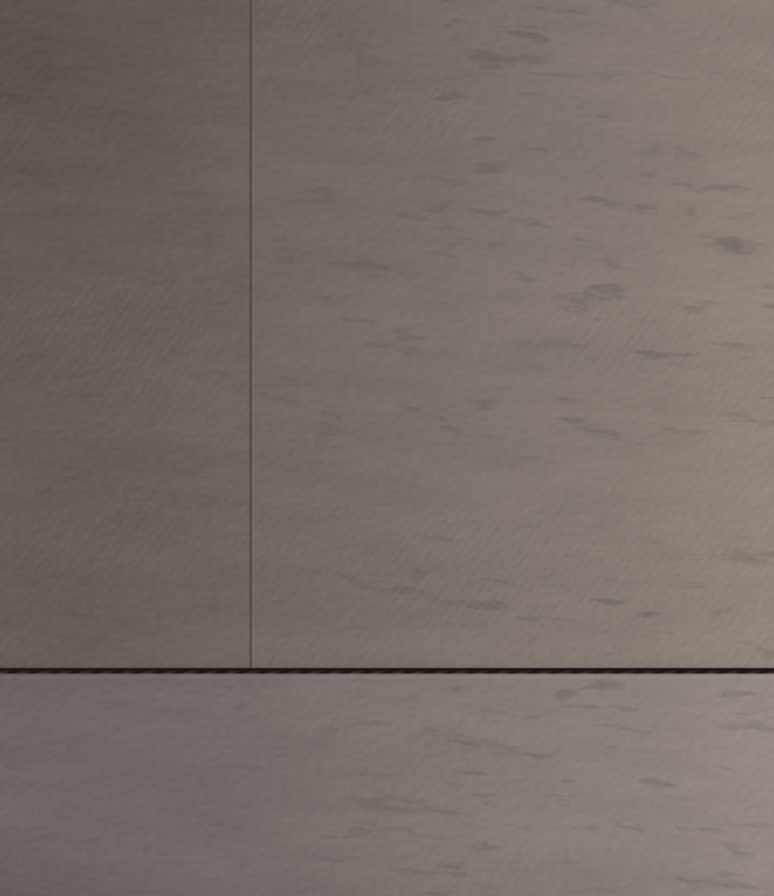
Give the GLSL for this texture, as a Shadertoy shader.

```glsl
// Brushed taupe stone panels with a thin upright joint and a dark twisted horizontal seam.

float hash(vec2 cell) {
    vec3 q = fract(vec3(cell.xyx) * 0.1031);
    q += dot(q, q.yzx + 33.33);
    return fract((q.x + q.y) * q.z);
}

float valueNoise(vec2 p) {
    vec2 cell = floor(p), f = fract(p);
    f = f * f * (3.0 - 2.0 * f);
    return mix(mix(hash(cell), hash(cell + vec2(1, 0)), f.x),
               mix(hash(cell + vec2(0, 1)), hash(cell + vec2(1, 1)), f.x), f.y);
}

// Layered noise, centred on zero
float fbm(vec2 p) {
    float sum = 0.0, weight = 0.5;
    for (int i = 0; i < 5; i++) {
        sum += weight * (valueNoise(p) - 0.5);
        p = mat2(1.6, 0.5, -0.5, 1.6) * p * 1.2 + 17.3;
        weight *= 0.5;
    }
    return sum;
}

// Soft ragged stain with the given centre and radii
float stain(vec2 p, vec2 centre, vec2 radii) {
    vec2 d = (p - centre) / radii;
    d += 1.6 * vec2(fbm(p * 60.0), fbm(p * 60.0 + 40.0));
    return exp(-dot(d, d));
}

// Antialiased band of a given half width
float band(float d, float halfWidth, float soft) {
    return 1.0 - smoothstep(halfWidth - soft, halfWidth + soft, abs(d));
}

void mainImage(out vec4 fragColor, in vec2 fragCoord) {
    vec2 uv = fragCoord / iResolution.xy;
    vec2 p = fragCoord / iResolution.y;
    float pixel = 1.0 / iResolution.y;
    float seamY = 0.2513;
    float lower = 1.0 - smoothstep(seamY - pixel, seamY + pixel, uv.y);
    float upper = 1.0 - lower;

    // Light spreading from the right, dimmer in the upper left
    float light = mix(0.397, 0.545, smoothstep(-0.1, 1.1, uv.x));
    light += 0.022 * smoothstep(0.8, 1.0, uv.x) * smoothstep(1.0, 0.7, uv.y);
    light -= 0.035 * smoothstep(0.5, 1.05, uv.y) * (1.0 - 0.5 * uv.x);
    light += 0.022 * lower * (1.0 - 0.5 * uv.x);
    light -= 0.014 * smoothstep(0.06, 0.0, uv.y);
    light -= 0.008 * upper * smoothstep(0.326, 0.322, uv.x);

    // Cloudy mottling and long horizontal veins
    vec2 grainPos = p + vec2(0.0, 0.07 * p.x + 0.012 * fbm(p * 7.0));
    light += 0.025 * fbm(p * vec2(4.0, 9.0));
    light += 0.035 * fbm(grainPos * vec2(12.0, 55.0) + 9.0);
    float vein = fbm(grainPos * vec2(22.0, 85.0) + 31.0);
    float veinZone = smoothstep(0.2, 0.8, uv.x) * smoothstep(0.40, 0.60, valueNoise(p * vec2(5.0, 11.0)));
    light -= 0.05 * smoothstep(0.10, 0.30, vein) * mix(0.25, 1.0, veinZone);

    // Fine embossed grain, lit from the upper left
    vec2 fine = p * vec2(130.0, 210.0);
    light += 0.016 * (valueNoise(fine) - valueNoise(fine + vec2(0.6, -0.7)));
    light += 0.012 * (hash(floor(p * 512.0)) - 0.5);

    // Slanting brush marks, appearing in patches
    float across = dot(p, vec2(0.80, -0.60)) + 0.003 * fbm(p * 14.0);
    float patchMask = smoothstep(0.35, 0.75, valueNoise(p * vec2(6.0, 8.0) + 5.0));
    patchMask = max(patchMask, 0.8 * exp(-pow((uv.y - 0.39) / 0.09, 2.0)));
    light += 0.0065 * sin(across * 720.0) * patchMask * mix(1.0, 0.4, lower);

    // Darker stains near the right edge and centre
    light -= 0.075 * stain(p, vec2(0.820, 0.724), vec2(0.014, 0.009));
    light -= 0.045 * stain(p, vec2(0.770, 0.765), vec2(0.012, 0.008));
    light -= 0.040 * stain(p, vec2(0.600, 0.614), vec2(0.024, 0.007));
    light -= 0.035 * stain(p, vec2(0.728, 0.832), vec2(0.012, 0.006));
    light -= 0.040 * stain(p, vec2(0.267, 0.212), vec2(0.007, 0.006));

    // Thin wandering crack near the top
    float crack = uv.y - 0.914 - 0.025 * fbm(vec2(p.x * 22.0, 3.0));
    float crackSpan = smoothstep(0.53, 0.62, uv.x) * smoothstep(0.98, 0.86, uv.x);
    light -= 0.04 * band(crack, 0.0013, pixel) * crackSpan * valueNoise(p * 38.0);

    // Taupe tint, slightly rosier below the seam
    vec3 colour = light * mix(vec3(1.0, 0.925, 0.868), vec3(1.0, 0.925, 0.895), lower);

    // Upright joint with a faint bright lip
    float joint = p.x - 0.324 * iResolution.x / iResolution.y;
    colour += 0.018 * upper * band(joint - 0.003, 0.001, pixel);
    colour = mix(colour, vec3(0.29, 0.26, 0.235), 0.75 * upper * band(joint, 0.0013, pixel));

    // Dark seam with twisted strands and a soft shadow
    float seam = uv.y - seamY;
    colour *= 1.0 - 0.16 * exp(-abs(seam) / 0.004);
    colour += 0.03 * band(seam + 0.007, 0.0015, pixel);
    float strand = 0.5 + 0.5 * sin(p.x * 270.0 - seam * 500.0);
    vec3 seamColour = mix(vec3(0.10, 0.085, 0.08), vec3(0.24, 0.20, 0.19), strand * smoothstep(0.002, -0.003, seam));
    colour = mix(colour, seamColour, band(seam, 0.0031, pixel));

    fragColor = vec4(clamp(colour, 0.0, 1.0), 1.0);
}
```
